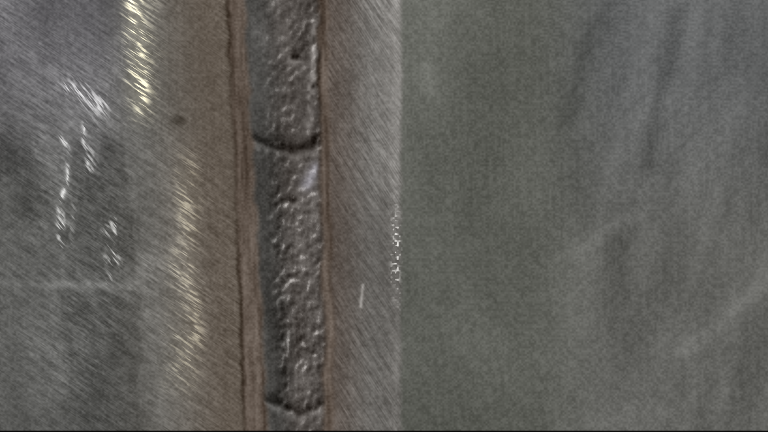
A Shadertoy shader for this texture:

```glsl
float hash(vec2 p) {
    return fract(sin(dot(p, vec2(127.1, 311.7))) * 43758.545);
}

float noise(vec2 p) {
    vec2 i = floor(p), f = fract(p);
    f = f * f * (3.0 - 2.0 * f);
    return mix(mix(hash(i), hash(i + vec2(1, 0)), f.x),
               mix(hash(i + vec2(0, 1)), hash(i + vec2(1, 1)), f.x), f.y);
}

float fbm(vec2 p) {
    float sum = 0.0, amp = 0.5;
    for (int i = 0; i < 5; i++) {
        sum += amp * noise(p);
        p = mat2(1.6, 1.2, -1.2, 1.6) * p + 7.3;
        amp *= 0.5;
    }
    return sum;
}

// Noise stretched along a direction, centred on zero
float brushed(vec2 p, float angle, vec2 freq) {
    float c = cos(angle), s = sin(angle);
    vec2 q = vec2(c * p.x + s * p.y, c * p.y - s * p.x) * freq;
    return noise(q) * 0.6 + noise(q * 2.1 + 5.0) * 0.4 - 0.5;
}

float bell(float d, float width) {
    d /= width;
    return exp(-d * d);
}

// Soft-edged interval
float band(float x, float a, float b, float soft) {
    return smoothstep(a - soft, a + soft, x) * (1.0 - smoothstep(b - soft, b + soft, x));
}

float streak(vec2 p, vec2 a, vec2 b, float width) {
    vec2 d = b - a;
    return bell(length(p - a - d * clamp(dot(p - a, d) / dot(d, d), 0.0, 1.0)), width);
}

vec3 leftPlate(vec2 p, float cloud) {
    float scratch = brushed(p, -0.6, vec2(32, 210));
    vec3 col = mix(vec3(0.37, 0.37, 0.36), vec3(0.42, 0.41, 0.39), smoothstep(0.2, 0.42, p.x));
    col += vec3(0.02, 0.015, 0.035) * smoothstep(0.5, 0.9, p.y) * smoothstep(0.35, 0.2, p.x);
    col += 0.2 * (cloud - 0.5) + 0.3 * cloud * scratch;

    // Worn dark patches and the pale ledge
    vec2 q = p + 0.08 * (fbm(p * vec2(16, 8)) - 0.5);
    col -= 0.07 * band(q.x, 0.15, 0.325, 0.02) * (1.0 - smoothstep(0.31, 0.34, p.y));
    col -= 0.08 * band(q.x, 0.16, 0.3, 0.015) * band(q.y, 0.35, 0.67, 0.04);
    col -= 0.08 * streak(q, vec2(0.01, 0.67), vec2(0.09, 0.53), 0.035);
    col += 0.12 * cloud * streak(p, vec2(0.02, 0.345), vec2(0.3, 0.335), 0.009);

    // Heat tint beside the weld
    float heat = smoothstep(0.36, 0.54, p.x + 0.05 * p.y);
    col = mix(col, vec3(0.35, 0.31, 0.27) + 0.2 * cloud * scratch, 0.85 * heat);

    // Broken reflections along the scratches
    float sparkle = 0.25 + smoothstep(-0.05, 0.3, scratch);
    float upper = bell(q.x - 0.365 + 0.045 * p.y, 0.034) * smoothstep(0.69, 0.77, p.y);
    float lower = bell(q.x - 0.43, 0.028) * band(p.y, 0.1, 0.63, 0.06);
    col += vec3(0.55, 0.53, 0.43) * (upper + 0.35 * lower) * sparkle;
    float glints = streak(p, vec2(0.165, 0.8), vec2(0.235, 0.755), 0.024)
                 + streak(q, vec2(0.14, 0.68), vec2(0.155, 0.44), 0.008)
                 + streak(q, vec2(0.195, 0.71), vec2(0.205, 0.6), 0.008)
                 + streak(q, vec2(0.235, 0.46), vec2(0.26, 0.36), 0.008);
    col += 0.42 * glints * smoothstep(-0.15, 0.25, brushed(p, -0.9, vec2(30, 190)));
    return col - 0.13 * streak(p, vec2(0.405, 0.722), vec2(0.42, 0.72), 0.011);
}

vec3 rightPlate(vec2 p, float cloud) {
    float worn = smoothstep(1.2, 1.45, p.x);
    vec3 col = vec3(0.335, 0.34, 0.315) + vec3(0.025, 0.02, 0.03) * worn;
    col += vec3(0.005, 0.01, 0.025) * smoothstep(0.35, 0.9, p.y) * worn;
    col += 0.09 * (cloud - 0.5) + 0.04 * smoothstep(1.2, 0.93, p.x) * p.y;
    col += 0.09 * worn * (brushed(p, -0.25, vec2(14, 3)) + 0.5 * brushed(p, -0.3, vec2(35, 8)));
    vec2 q = p + 0.05 * (cloud - 0.5);
    col -= 0.06 * streak(q, vec2(1.58, 0.98), vec2(1.5, 0.62), 0.025);
    col -= 0.05 * streak(q, vec2(1.37, 0.93), vec2(1.31, 0.72), 0.025);
    col += 0.05 * streak(q, vec2(1.8, 0.37), vec2(1.6, 0.2), 0.025);
    col += 0.04 * streak(q, vec2(1.47, 0.5), vec2(1.34, 0.42), 0.015);
    return col + 0.12 * cloud * streak(q, vec2(0.985, 0.84), vec2(0.99, 0.79), 0.02);
}

vec3 groundStrip(vec2 p, float cloud) {
    vec3 col = mix(vec3(0.35, 0.315, 0.29), vec3(0.385, 0.375, 0.36), smoothstep(0.76, 0.87, p.x));
    col += 0.07 * smoothstep(0.4, 0.85, p.y) * smoothstep(0.78, 0.9, p.x);
    col += 0.3 * cloud * brushed(p, -1.0, vec2(28, 190)) + 0.12 * (cloud - 0.5);
    float chips = band(p.y, 0.33, 0.5, 0.08) * smoothstep(0.5, 0.9, noise(p * 190.0));
    col += bell(p.x - 0.918, 0.012) * (0.1 * cloud + 0.5 * chips);
    return col + 0.2 * streak(p, vec2(0.84, 0.34), vec2(0.835, 0.29), 0.004);
}

float beadHeight(vec2 p) {
    return fbm(p * vec2(34, 28)) + 0.5 * noise(p * vec2(85, 75));
}

vec3 weldBead(vec2 p, float across) {
    float relief = beadHeight(p + vec2(-0.004, 0.005)) - beadHeight(p);
    float rough = 0.6 + 0.4 * band(p.y, 0.1, 0.56, 0.05);
    vec3 col = mix(vec3(0.25, 0.245, 0.235), vec3(0.31, 0.29, 0.275), smoothstep(0.1, 0.6, across));
    float smear = fbm(p * vec2(20, 9));
    col += 0.22 * (smear - 0.5);
    col += (0.45 * relief + 1.1 * max(relief - 0.1, 0.0)) * rough * smoothstep(0.05, 0.4, across);

    // Ragged overlaps between passes, and a pit above each
    for (int i = 0; i < 2; i++) {
        float y = p.y - 0.03 * pow(abs(2.0 * across - 1.1), 2.0) - 0.65 + 0.6 * float(i);
        y += 0.05 * (smear - 0.5);
        col += 0.25 * smear * bell(y + 0.018, 0.008) - 0.13 * bell(y, 0.013);
        vec2 pit = vec2(0.682, 0.868) - float(i) * vec2(0.009, 0.332);
        col += 0.16 * streak(p, pit - 0.01, pit + vec2(0.01, -0.009), 0.008);
        col -= 0.25 * streak(p, pit, pit + vec2(0.004, 0), 0.01);
    }
    // Cool highlight and bright right edge
    col += vec3(0.28, 0.29, 0.34) * smear * streak(p, vec2(0.71, 0.575), vec2(0.73, 0.61), 0.016);
    return col + 0.3 * streak(p, vec2(0.715, 0.7), vec2(0.73, 0.95), 0.01) * noise(p * 80.0);
}

void mainImage(out vec4 fragColor, in vec2 fragCoord) {
    vec2 p = fragCoord / iResolution.y;
    float cloud = fbm(p * vec2(9, 5));
    float jag = 0.018 * (fbm(p * vec2(12, 24)) - 0.5);
    vec3 edge = mix(vec3(0.568, 0.622, 0.752), vec3(0.528, 0.567, 0.735), p.y) + jag;

    vec3 col = p.x < 0.65 ? leftPlate(p, cloud) : groundStrip(p, cloud);
    col = mix(col, rightPlate(p, cloud), smoothstep(0.922, 0.936, p.x + 0.5 * jag));

    // Oxidised margins and the bead between them
    vec3 oxide = vec3(0.35, 0.305, 0.27) + 0.2 * brushed(p, 0.03, vec2(80, 9)) + 0.15 * (cloud - 0.5);
    col = mix(col, oxide, band(p.x, edge.x, edge.z + 0.024, 0.008));
    vec3 bead = weldBead(p, (p.x - edge.y) / (edge.z - edge.y));
    col = mix(col, bead, band(p.x, edge.y, edge.z, 0.009));
    col -= cloud * (0.2 * bell(p.x - edge.x, 0.006) + 0.15 * bell(p.x - edge.z, 0.006));

    // Metal grain and dark lower border
    col += 0.025 + 0.07 * (noise(p * 230.0) - 0.5) + 0.04 * (noise(p * 110.0) - 0.5);
    fragColor = vec4(clamp(col * smoothstep(0.0, 0.005, p.y), 0.0, 1.0), 1.0);
}
```
